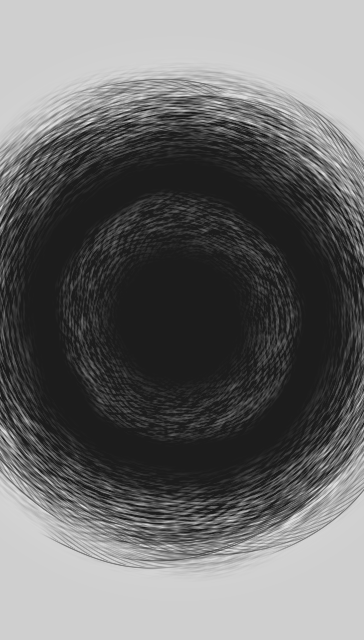
This background is drawn by a Shadertoy shader. Its source:

```glsl
// Draws a dark, hand-hatched ink vortex with feathered outer strokes on pale grey paper.

const float TAU = 6.2831853;
const vec2 VORTEX_CENTER = vec2(0.493, 0.502);
const vec3 PAPER = vec3(0.812);
const vec3 INK = vec3(0.108);

vec2 hash2(vec2 p) {
    vec2 q = vec2(dot(p, vec2(127.1, 311.7)), dot(p, vec2(269.5, 183.3)));
    return fract(sin(q) * 43758.5);
}

// Cellular distance in polar cells, seamless around the full turn.
float cellStreaks(float angle, float radius, float cells, float rings, float twist) {
    vec2 p = vec2((angle / TAU + radius * twist) * cells, radius * rings);
    vec2 base = floor(p);
    float nearest = 2.0;
    for (int y = -1; y <= 1; y++) {
        for (int x = -1; x <= 1; x++) {
            vec2 cell = base + vec2(x, y);
            vec2 id = vec2(mod(cell.x, cells), cell.y + rings);
            nearest = min(nearest, length(cell + hash2(id) - p));
        }
    }
    return nearest;
}

// Antialiased line for a distance from its centre.
float lineMask(float dist, float halfWidth, float pixel) {
    float coverage = min(1.0, 2.0 * halfWidth / pixel);
    float edge = max(pixel, halfWidth);
    return coverage * (1.0 - smoothstep(halfWidth * 0.3, halfWidth * 0.3 + edge, dist));
}

// Parallel lines repeated along one coordinate.
float hatch(float position, float spacing, float halfWidth, float pixel) {
    float dist = abs(fract(position / spacing) - 0.5) * spacing;
    return lineMask(dist, halfWidth, pixel);
}

// Average ink coverage from the core out to the loose fringe.
float inkDensity(float radius) {
    float body = 1.0 - smoothstep(0.395, 0.725, radius);
    float paleRing = smoothstep(0.15, 0.29, radius) * (1.0 - smoothstep(0.305, 0.355, radius));
    return body - 0.155 * paleRing;
}

// Mixed streaks and crossing hatches, centred near zero.
float strokeGrain(float angle, float radius, float pixel) {
    float broad = cellStreaks(angle, radius, 17.0, 30.0, 0.4) - 0.5;
    float medium = cellStreaks(angle, radius, 46.0, 75.0, -0.7) - 0.5;
    float fine = cellStreaks(angle, radius, 130.0, 150.0, 0.5) - 0.5;
    float bend = 0.012 * sin(3.0 * angle + 14.0 * radius) + 0.007 * sin(7.0 * angle - 23.0 * radius);
    float along = hatch(radius + bend, 0.0105, 0.0014, pixel) - 0.3;
    float across = hatch(radius * 0.6 - bend + angle * 20.0 * 0.012 / TAU, 0.012, 0.0014, pixel) - 0.3;
    return -0.5 * broad - 0.55 * medium - 0.65 * fine + 0.35 * along + 0.3 * across;
}

// One off-centre arc with a feather of skewed hairs inside it.
float featherArc(vec2 p, float seed, float pixel) {
    vec2 shape = hash2(vec2(seed, 3.7));
    vec2 place = hash2(vec2(seed, 9.2));
    float tilt = place.x * TAU;
    vec2 q = p - 0.085 * sqrt(place.y) * vec2(cos(tilt), sin(tilt));
    float radius = mix(0.46, 0.695, shape.x);
    float sweep = mix(0.6, 1.5, shape.y);
    float start = fract(seed * 0.618) * TAU;
    float along = fract((atan(q.y, q.x) - start) / TAU) * TAU / sweep;
    float ends = smoothstep(0.0, 0.2, along) * (1.0 - smoothstep(0.55, 1.0, along));
    float depth = radius - length(q) + 0.004 * sin(along * 7.0 + seed);
    float spine = 0.7 * lineMask(abs(depth), 0.0012, pixel);
    float band = smoothstep(0.0, 0.004, depth) * (1.0 - smoothstep(0.01, 0.055, depth));
    float hairs = band * hatch(depth + along * sweep * 0.13, 0.0095, 0.0011, pixel);
    return ends * max(spine, 0.5 * hairs);
}

void mainImage(out vec4 fragColor, in vec2 fragCoord) {
    float pixel = 1.0 / iResolution.x;
    vec2 p = (fragCoord - VORTEX_CENTER * iResolution.xy) * pixel;
    float radius = length(p);
    float angle = atan(p.y, p.x + 0.00001);

    // Uneven outline of the main ink mass.
    float wobble = 0.008 * sin(2.0 * angle + 0.8) + 0.006 * sin(5.0 * angle + 9.0 * radius)
                 + 0.004 * sin(11.0 * angle - 25.0 * radius);
    float density = inkDensity(radius + wobble * smoothstep(0.1, 0.4, radius));

    // Grain is strongest where paper and ink mix.
    float grain = strokeGrain(angle, radius, pixel);
    float coverage = clamp(density + 3.4 * density * (1.0 - density) * grain, 0.0, 1.0);

    // Loose arcs sweep around the fringe.
    float clearPaper = 1.0;
    for (int i = 0; i < 64; i++) {
        clearPaper *= 1.0 - 0.75 * featherArc(p, float(i) + 1.0, pixel);
    }
    float fringe = (1.0 - clearPaper) * smoothstep(0.36, 0.5, radius);
    coverage = 1.0 - (1.0 - coverage) * (1.0 - fringe);

    // Paper brightens softly behind the strokes.
    float halo = (radius - 0.59) / 0.1;
    vec3 paper = PAPER + 0.055 * exp(-halo * halo);
    fragColor = vec4(mix(paper, INK, coverage), 1.0);
}
```
